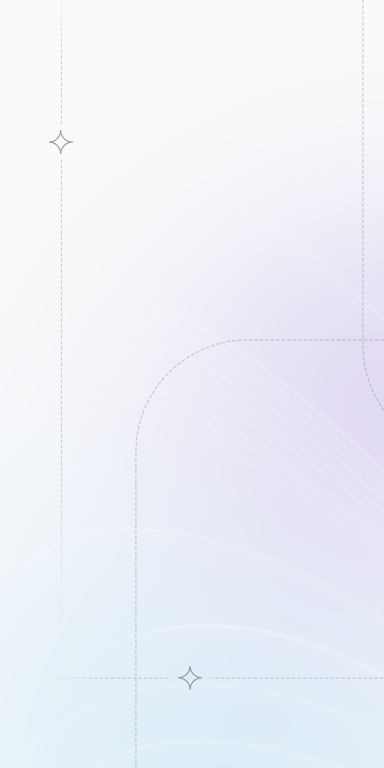
Give the GLSL for this background, as a Shadertoy shader.

```glsl
// Pale lavender and blue gradient with soft light arcs, dashed guide lines and sparkles.
#define LINE_WIDTH 0.0028
#define DASH_PERIOD 0.0143
#define DASH_FILL 0.66
#define CORNER_RADIUS 0.292
#define STAR_RADIUS 0.031
#define FAN_COUNT 9
#define STREAK_GAIN 0.26
#define PAPER vec3(0.982, 0.982, 0.981)
#define LAVENDER vec3(0.880, 0.852, 0.953)
#define SKY vec3(0.866, 0.930, 0.972)
#define INK vec3(0.50, 0.50, 0.54)

float hash(float n) { return fract(sin(n * 91.17) * 437.58); }

float glow(vec2 p, vec2 center, vec2 size) {
    vec2 d = (p - center) / size;
    return exp(-dot(d, d));
}

// Antialiased stroke around distance d; px is the size of one pixel
float stroke(float d, float px) {
    float halfWidth = 0.5 * LINE_WIDTH;
    return clamp(0.5 + (halfWidth - abs(d)) / px, 0.0, 1.0) * min(1.0, LINE_WIDTH / px);
}

float dashes(float along, float px) {
    float edge = abs(fract(along / DASH_PERIOD) - 0.5) * DASH_PERIOD;
    return clamp(0.5 + (0.5 * DASH_FILL * DASH_PERIOD - edge) / px, 0.0, 1.0);
}

// Dashed path: up, around a corner centred on the origin, then right
float dashedCorner(vec2 p, float px) {
    vec2 q = vec2(max(-p.x, 0.0), max(p.y, 0.0));
    float along = CORNER_RADIUS * atan(q.y, q.x + 1e-5) + min(p.y, 0.0) + max(p.x, 0.0);
    return stroke(length(q) - CORNER_RADIUS, px) * dashes(along, px);
}

// Outline of a four-pointed star with concave sides
float sparkle(vec2 p, float px) {
    vec2 a = abs(p);
    float d = length(a - STAR_RADIUS) - STAR_RADIUS;
    return stroke(d, px) * step(max(a.x, a.y), STAR_RADIUS);
}

// Light arc: a parabola with its own bend on each side of the peak
float arc(vec2 p, vec2 peak, vec2 bend, float width) {
    float x = p.x - peak.x;
    float k = x < 0.0 ? bend.x : bend.y;
    float d = (p.y - peak.y + k * x * x) / sqrt(1.0 + 4.0 * k * k * x * x);
    float core = exp(-d * d / (width * width));
    float veil = d < 0.0 ? exp(d / (7.0 * width)) : 0.0;
    return core + 0.3 * veil * (1.0 - core);
}

float lightStreaks(vec2 p) {
    // Fan sweeping down to the right
    float fan = 0.0;
    for (int i = 0; i < FAN_COUNT; i++) {
        float t = float(i) / float(FAN_COUNT - 1);
        float peakY = mix(1.377, 1.04, t) + 0.02 * (hash(float(i)) - 0.5);
        float strength = mix(0.35, 0.8, hash(float(i) + 4.0));
        if (i == 0) strength = 1.0;
        fan += strength * arc(p, vec2(-0.21, peakY), vec2(mix(0.406, 0.34, t)), 0.005);
    }
    fan *= smoothstep(0.1, 0.6, p.x);
    float upper = arc(p, vec2(-0.21, 1.76), vec2(0.406), 0.005) * smoothstep(0.45, 0.7, p.x);

    // Low arches
    float arches = 0.6 * arc(p, vec2(0.29, 0.625), vec2(2.2, 0.476), 0.005)
        + 1.0 * arc(p, vec2(0.53, 0.370), vec2(0.8, 0.59), 0.007) * smoothstep(0.2, 0.5, p.x)
        + 0.5 * arc(p, vec2(0.50, 0.220), vec2(0.9, 0.50), 0.006)
        + 0.7 * arc(p, vec2(0.50, 0.070), vec2(1.07, 0.46), 0.006);
    return 0.75 * fan + 0.7 * upper + arches;
}

void mainImage(out vec4 fragColor, in vec2 fragCoord) {
    // Canvas width is one unit, height is two
    vec2 p = fragCoord / iResolution.y * 2.0;
    float px = 2.0 / iResolution.y;

    // Background glows
    vec3 color = mix(PAPER, SKY, glow(p, vec2(0.6, 0.0), vec2(0.85, 0.75)));
    color = mix(color, LAVENDER, glow(p, vec2(1.06, 0.94), vec2(0.60, 0.54)));
    color = mix(color, vec3(1.0), min(STREAK_GAIN * lightStreaks(p), 0.5));

    // Rounded panels
    float guides = dashedCorner(p - vec2(0.646, 0.823), px);
    guides += dashedCorner((p - vec2(1.237, 1.102)) * vec2(1.0, -1.0), px);

    // Fading straight guides, open around the sparkles
    vec2 starA = vec2(0.158, 1.630);
    vec2 starB = vec2(0.495, 0.235);
    float vertical = stroke(p.x - 0.160, px) * dashes(p.y, px)
        * smoothstep(0.26, 0.9, p.y) * (1.0 - 0.7 * smoothstep(1.85, 2.0, p.y))
        * smoothstep(0.040, 0.050, abs(p.y - starA.y));
    float horizontal = stroke(p.y - 0.234, px) * dashes(p.x, px)
        * smoothstep(0.08, 0.30, p.x) * smoothstep(0.050, 0.060, abs(p.x - starB.x));
    guides += 0.85 * (vertical + horizontal);
    color = mix(color, INK, 0.42 * min(guides, 1.0));

    // Sparkles
    float stars = sparkle(p - starA, px) + sparkle(p - starB, px);
    color = mix(color, INK, 0.85 * min(stars, 1.0));

    fragColor = vec4(color, 1.0);
}
```
